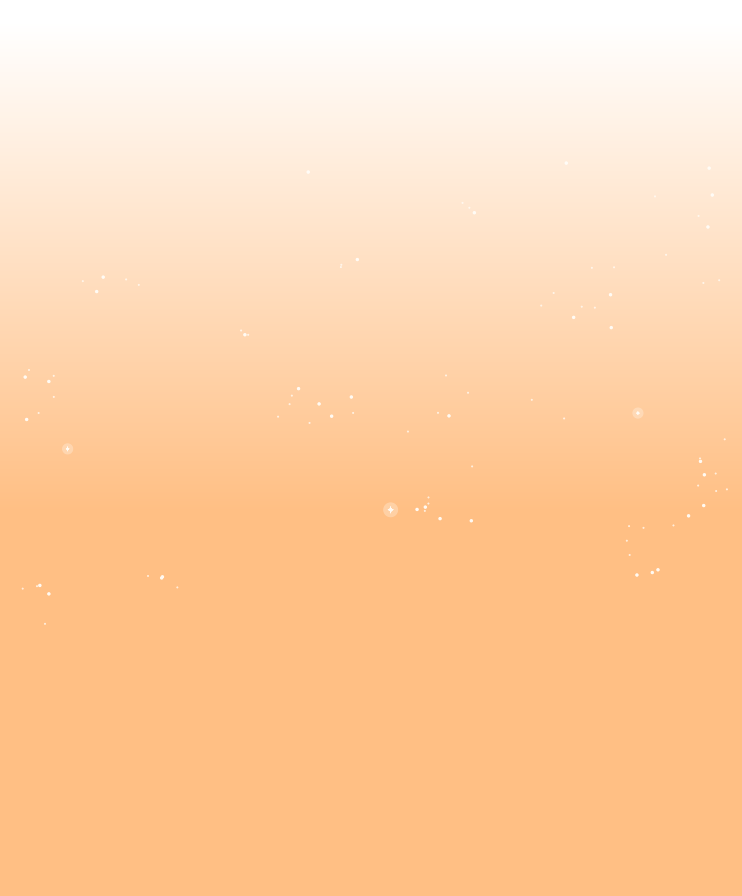
Reproduce this background procedurally as a Shadertoy shader.

```glsl
vec2 hash2(float n) {
    vec3 q = fract(vec3(n) * vec3(0.1031, 0.1030, 0.0973));
    q += dot(q, q.yzx + 33.33);
    return fract((q.xx + q.yz) * q.zy);
}

float disc(vec2 p, float radius) {
    float pixel = 1.0 / iResolution.y;
    return 1.0 - smoothstep(radius - 0.6 * pixel, radius + 0.6 * pixel, length(p));
}

// Small dots scattered inside a box; every third one is larger
float cluster(vec2 p, vec2 center, vec2 spread, int count, float seed) {
    float light = 0.0;
    for (int i = 0; i < count; i++) {
        vec2 offset = (hash2(seed * 17.0 + float(i) * 3.7) * 2.0 - 1.0) * spread;
        bool large = i % 3 == 0;
        float dot1 = disc(p - center - offset, large ? 0.0019 : 0.0011);
        light = max(light, dot1 * (large ? 0.95 : 0.75));
    }
    return light;
}

// Four-pointed star in a pale round halo
float sparkle(vec2 p, vec2 center, float radius) {
    vec2 d = abs(p - center) / radius;
    float pixel = 1.0 / (iResolution.y * radius);
    float points = 1.0 - smoothstep(0.72 - pixel, 0.72 + pixel, pow(sqrt(d.x) + sqrt(d.y), 2.0));
    return max(0.28 * disc(p - center, radius), 0.95 * points);
}

void mainImage(out vec4 fragColor, in vec2 fragCoord) {
    vec2 p = fragCoord / iResolution.y;

    // Sky: white above, flat peach below
    vec3 peach = vec3(1.0, 0.749, 0.518);
    vec3 color = mix(peach, vec3(1.0), clamp((p.y - 0.43) / 0.545, 0.0, 1.0));

    // Upper groups
    float stars = cluster(p, vec2(0.768, 0.740), vec2(0.045, 0.080), 8, 1.0);
    stars = max(stars, cluster(p, vec2(0.530, 0.770), vec2(0.020, 0.012), 3, 2.0));
    stars = max(stars, cluster(p, vec2(0.390, 0.715), vec2(0.015, 0.020), 3, 3.0));
    stars = max(stars, cluster(p, vec2(0.127, 0.680), vec2(0.035, 0.016), 5, 4.0));
    stars = max(stars, cluster(p, vec2(0.640, 0.665), vec2(0.050, 0.037), 9, 5.0));
    stars = max(stars, cluster(p, vec2(0.276, 0.627), vec2(0.008, 0.006), 3, 6.0));
    stars = max(stars, disc(p - vec2(0.344, 0.808), 0.0019));
    stars = max(stars, disc(p - vec2(0.632, 0.818), 0.0019));

    // Middle and lower groups
    stars = max(stars, cluster(p, vec2(0.049, 0.564), vec2(0.022, 0.033), 7, 7.0));
    stars = max(stars, cluster(p, vec2(0.350, 0.545), vec2(0.045, 0.022), 8, 8.0));
    stars = max(stars, cluster(p, vec2(0.790, 0.468), vec2(0.025, 0.050), 10, 9.0));
    stars = max(stars, cluster(p, vec2(0.480, 0.433), vec2(0.020, 0.022), 5, 10.0));
    stars = max(stars, cluster(p, vec2(0.730, 0.385), vec2(0.040, 0.035), 8, 11.0));
    stars = max(stars, cluster(p, vec2(0.168, 0.352), vec2(0.034, 0.008), 4, 12.0));
    stars = max(stars, cluster(p, vec2(0.045, 0.327), vec2(0.024, 0.032), 5, 13.0));
    stars = max(stars, cluster(p, vec2(0.530, 0.500), vec2(0.170, 0.090), 11, 14.0));

    // Bright sparkles
    stars = max(stars, sparkle(p, vec2(0.436, 0.431), 0.0083));
    stars = max(stars, sparkle(p, vec2(0.712, 0.539), 0.0062));
    stars = max(stars, sparkle(p, vec2(0.0755, 0.499), 0.0062));

    fragColor = vec4(mix(color, vec3(1.0, 0.99, 0.97), stars), 1.0);
}
```
